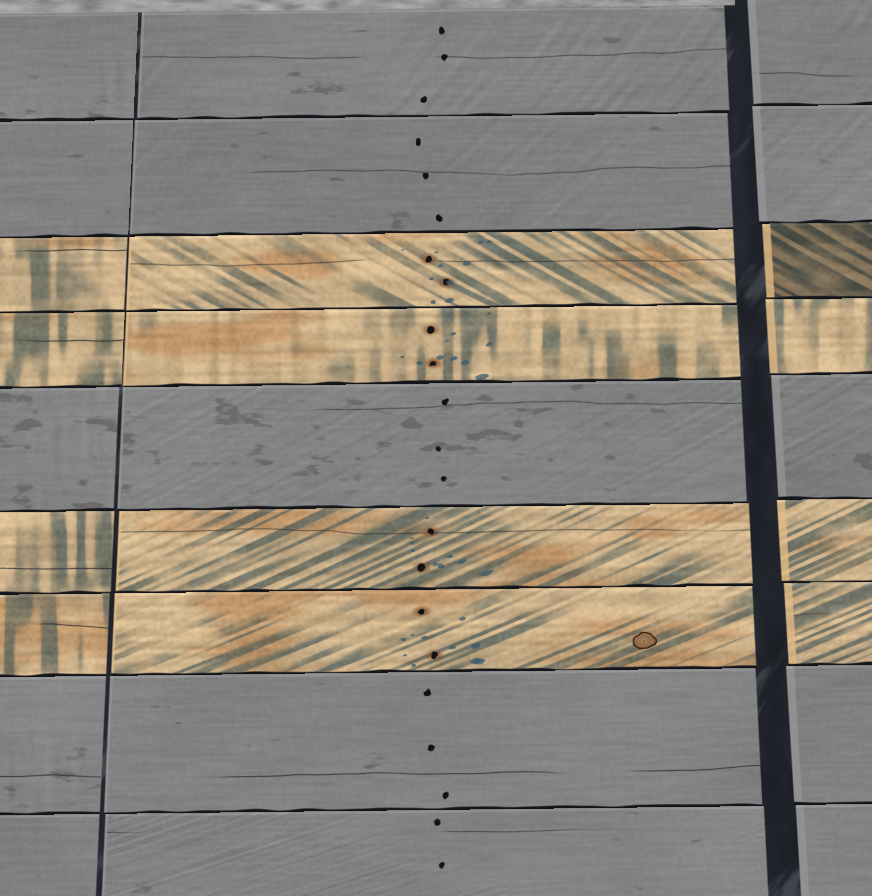
Reproduce this texture procedurally as a Shadertoy shader.

```glsl
// Three columns of nine reclaimed planks: painted grey rows and bare, stained rows.
// Row edges come from a short list; grain, saw marks, stains, cracks and nails
// are built from value noise and seeded per plank.

const float ROW_TOP[10] = float[10](.010, .130, .260, .344, .428, .566, .658, .750, .904, 1.03);
const vec3 PAINT = vec3(.51, .51, .515);
const vec3 WORN = vec3(.37, .365, .35);
const vec3 TAN_LIGHT = vec3(.84, .73, .57);
const vec3 TAN_MID = vec3(.67, .59, .46);
const vec3 STAIN = vec3(.37, .40, .36);
const vec3 BLUE = vec3(.22, .35, .42);
const vec3 RUST = vec3(.50, .30, .17);
const vec3 SHADOW = vec3(.13, .14, .17);

float hash(vec2 p) {
  vec3 q = fract(p.xyx * vec3(.1031, .1030, .0973));
  q += dot(q, q.yzx + 33.33);
  return fract((q.x + q.y) * q.z);
}

float noise(vec2 p) {
  vec2 i = floor(p), f = fract(p);
  f = f * f * (3. - 2. * f);
  return mix(mix(hash(i), hash(i + vec2(1, 0)), f.x),
             mix(hash(i + vec2(0, 1)), hash(i + vec2(1, 1)), f.x), f.y);
}

float fbm(vec2 p) {
  float sum = 0., amp = .533;
  for (int i = 0; i < 4; i++, amp *= .5) {
    sum += amp * noise(p);
    p = p * 2.03 + 17.;
  }
  return sum;
}

// Coverage of a shape from its signed distance
float fill(float d, float blur) { return 1. - smoothstep(-blur, blur, d); }

// Slanted, slightly curved blade marks
float sawMarks(vec2 p, float slant, float seed) {
  float phase = p.x + slant * p.y * (1. + 2. * p.y);
  return noise(vec2(phase * 100., p.y * 14. + seed * 7.3));
}

vec3 paintedPlank(vec2 p, float seed, float slant, float wear) {
  vec2 q = p + seed * 3.1;
  vec3 color = PAINT * (.92 + .15 * fbm(q * vec2(4, 7)));
  float ridge = sawMarks(p, slant, seed) - sawMarks(p + vec2(.003, .001), slant, seed);
  color += .055 * ridge * smoothstep(.35, .65, noise(q * 5.));
  color += .035 * (noise(q * vec2(25, 330)) - .5) + .025 * (noise(q * 300.) - .5);
  float scuff = fbm(q * vec2(28, 75)) + .45 * fbm(q * vec2(6, 9)) + wear;
  return mix(color, WORN, .65 * smoothstep(1.02, 1.13, scuff));
}

vec3 barePlank(vec2 p, float seed, float slant, float stained) {
  vec2 q = p + seed * 3.1;
  float marks = sawMarks(p, slant, seed), patches = fbm(q * vec2(9, 16));
  vec3 color = mix(TAN_LIGHT, TAN_MID, smoothstep(.25, .8, .55 * patches + .45 * marks));
  float warm = smoothstep(.55, .75, fbm(q * vec2(5, 22) + 8.));
  color = mix(color, vec3(.70, .48, .29), .5 * warm);
  float stain = smoothstep(.42, .72, marks) * smoothstep(.36, .62, patches + stained);
  color = mix(color, mix(STAIN, BLUE, .4 * noise(q * 12.)), .7 * stain);
  return color * (.92 + .16 * noise(q * vec2(14, 210))) + .06 * (noise(q * 260.) - .5);
}

// Dark, wandering split along the plank
float crack(vec2 p, float height, float seed, float px) {
  float bend = .016 * (fbm(vec2(p.x * 7., seed)) - .5);
  float present = smoothstep(.25, .5, noise(vec2(p.x * 9., seed + 4.)));
  return present * fill(abs(p.y - height - bend) - .0005, px);
}

vec3 addKnot(vec3 color, vec2 p, float px) {
  float r = length(p * vec2(1, 1.25)) + .004 * (noise(p * 150.) - .5);
  vec3 rings = mix(RUST, TAN_MID, noise(vec2(r * 650., 2)));
  return mix(color, rings * (1. - .6 * fill(abs(r - .012) - .001, px)), fill(r - .013, px));
}

// Nail holes and blue flecks down the middle of a plank
vec3 addNails(vec3 color, vec2 p, float top, float height, float seed, bool bare, float px) {
  float count = bare ? 2. : 3., rough = .003 * (noise(p * 240.) - .5);
  for (float i = 0.; i < 10.; i++) {
    vec2 key = vec2(seed + 3., i * 5. + 1.);
    vec2 h = vec2(hash(key), hash(key + 41.));
    if (bare) {
      vec2 d = p - vec2(.442 + .11 * h.x, top + height * (.08 + .84 * h.y));
      d.x += d.y * (h.x - .2);
      float fleck = length(d * vec2(1, 1.7)) - .002 - .005 * h.x * h.y;
      color = mix(color, BLUE, .75 * fill(fleck + rough, px));
    }
    if (i < count) {
      vec2 d = p - vec2(.465 + .035 * h.x, top + height * (i + .3 + .4 * h.y) / count);
      if (bare) color = mix(color, RUST, .7 * fill(length(d * vec2(.6, 1)) - .005, .003));
      color = mix(color, SHADOW * .5, fill(length(d) + rough - .0035, px));
    }
  }
  return color;
}

void mainImage(out vec4 fragColor, in vec2 fragCoord) {
  float px = 1. / iResolution.y;
  vec2 p = vec2(fragCoord.x, iResolution.y - fragCoord.y) * px;
  // Column: 0 left, 1 centre, 2 right
  float column = p.x < .155 - .045 * p.y ? 0. : p.x < .820 + .055 * p.y ? 1. : 2.;
  vec2 b = p + vec2(0, .012 * (p.x - .48) + (column == 2. ? .008 * (1. - p.y) : 0.));
  int row = 0;
  for (int i = 1; i < 9; i++) if (b.y > ROW_TOP[i]) row = i;
  float top = ROW_TOP[row], height = ROW_TOP[row + 1] - top;
  float seed = float(row) + 11. * column, jitter = .004 * (hash(vec2(seed, 9)) - .5);
  bool bare = row == 2 || row == 3 || row == 5 || row == 6;

  // Plank surface
  float slant = column == 0. || row == 3 ? 0. : row == 2 || row == 7 ? -.8 : .65;
  vec3 color = bare ? barePlank(b, seed, slant, column == 2. ? .12 : .03)
                    : paintedPlank(b, seed, slant, row == 4 ? .12 : 0.);
  if (row == 2 && column == 2.) color *= .66;
  if (row == 6 && column == 1.) color = addKnot(color, b - vec2(.719, .718), px);
  float split = row == 7 ? .72 : .15 + .7 * hash(vec2(seed, 23));
  float depth = row == 7 || (bare && column == 0.) ? .85 : .6 * step(.5, hash(vec2(seed, 5)));
  color = mix(color, SHADOW, depth * crack(b, top + height * split, seed, px));
  if (column == 1.) color = addNails(color, b, top, height, seed, bare, px);

  // Lit end grain and dark seams
  float left = jitter + (column == 2. ? .834 + .060 * p.y : .158 - .045 * p.y);
  float right = jitter + (column == 0. ? .154 - .045 * p.y : .807 + .050 * p.y);
  vec3 endGrain = bare ? vec3(.88, .73, .52) : vec3(.58);
  if (column > 0.) color = mix(color, endGrain, .8 * fill(p.x - left - (column == 2. ? .009 : .003), px));
  float seam = top + height - b.y + .0025 * (noise(vec2(b.x * 35., seed)) - .5);
  color = mix(color, SHADOW * .6, fill(seam - .0025, px));
  color += .07 * fill(abs(b.y - top - .002) - .001, px);

  // Ground in the gaps and along the top
  vec3 ground = SHADOW * (.75 + .5 * fbm(p * vec2(45, 18)));
  ground += .12 * smoothstep(.57, .75, fbm(vec2(p.x * 40. + p.y * 25., p.y * 13.)));
  float gap = column > 0. ? fill(p.x - left, px) : 0.;
  if (column < 2.) gap = max(gap, fill(right - p.x, px));
  color = mix(color, ground, gap);
  color = mix(color, vec3(.45 + .3 * fbm(p * vec2(40, 130))), fill(b.y - ROW_TOP[0], px));
  fragColor = vec4(clamp(color, 0., 1.), 1);
}
```
